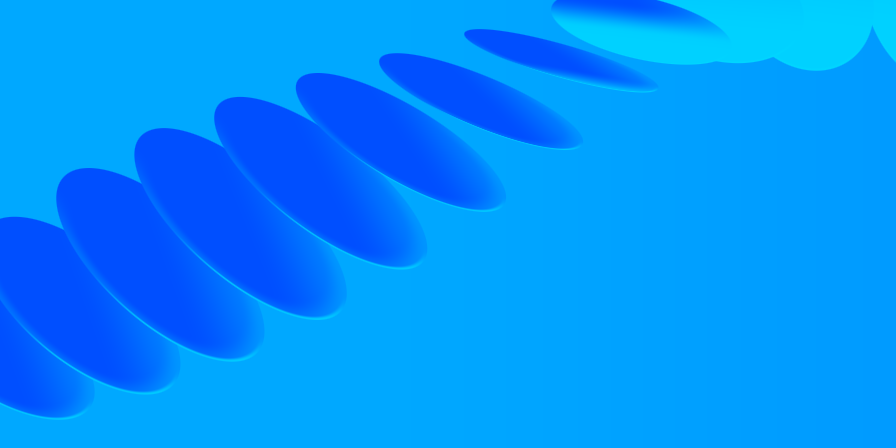
Give the GLSL for this background, as a Shadertoy shader.

```glsl
// A rising chain of tilted blue discs that turn to cyan on a bright azure field.

const int DISC_COUNT = 12;
const int BACK_COUNT = 3;                      // cyan discs stacked behind the chain
const vec2 CHAIN_START = vec2(0.0, 0.2266);    // in canvas heights
const vec2 CHAIN_STEP = vec2(0.179, 0.0911);
const float TURN_RATE = 0.32;                  // spin between neighbours, radians
const float FACE_ON = 2.4;                     // index that faces the viewer most
const float DISC_RADIUS = 0.207;
const float DISC_DEPTH = 0.0677;

const vec3 AZURE = vec3(0.0, 0.66, 1.0);
const vec3 AZURE_SHADE = vec3(0.0, 0.605, 1.0);
const vec3 DEEP_BLUE = vec3(0.0, 0.31, 1.0);
const vec3 SOFT_BLUE = vec3(0.0, 0.53, 1.0);
const vec3 CYAN = vec3(0.0, 0.82, 1.0);
const vec3 RIM_CYAN = vec3(0.0, 0.84, 1.0);

const vec2 SHEEN_DIR = vec2(0.75, 0.66);
const vec2 RIM_DIR = vec2(0.70, -0.71);

vec2 discCenter(float i) {
    vec2 c = CHAIN_START + CHAIN_STEP * i;
    c.y -= 0.0182 * pow(max(i - 7.0, 0.0), 1.75);  // the chain levels off
    c.x += 0.0885 * smoothstep(10.0, 11.0, i);
    return c;
}

vec2 discExtent(float i) {
    float facing = DISC_RADIUS * cos((i - FACE_ON) * TURN_RATE);
    float width = 0.238 - 0.00195 * (i - 3.7) * (i - 3.7);
    return vec2(width, length(vec2(facing, DISC_DEPTH)));
}

// Maps the tilted ellipse to a unit circle: x along its axis, y across.
vec2 discSpace(vec2 p, float i) {
    float skew = mix(0.62 + 0.034 * i, 0.2, smoothstep(6.8, 9.0, i));
    vec2 q = (p - discCenter(i)) / discExtent(i);
    vec2 axes = vec2(q.x - q.y, q.x + q.y) * 0.70711;
    return axes / sqrt(vec2(1.0 + skew, 1.0 - skew));
}

vec3 discColor(vec2 d, float i, vec3 backdrop) {
    float r = length(d);
    float along = dot(d, RIM_DIR);

    // Soft sheen on the upper right, fading into the backdrop at the tip
    vec3 col = mix(DEEP_BLUE, SOFT_BLUE, smoothstep(0.0, 1.15, dot(d, SHEEN_DIR)));
    float halo = smoothstep(0.78, 1.0, r) * smoothstep(0.2, 1.0, d.x + 0.4 * d.y);
    col = mix(col, backdrop, 0.5 * halo);

    // Pale lower left border
    float border = smoothstep(0.82, 1.0, r) * smoothstep(0.2, 0.9, -d.y);
    col = mix(col, SOFT_BLUE, 0.6 * border);

    // Cyan light sweeps over the later discs
    float t = max(i - 6.0, 0.0);
    float sweep = 1.2 - 0.8 * t - 0.08 * t * t;
    vec3 lit = CYAN - vec3(0.0, 0.07, 0.0) * smoothstep(0.5, -1.0, along);
    col = mix(col, lit, smoothstep(sweep, sweep + 0.9, along));

    // Thin bright rim along the bottom
    float rim = smoothstep(0.955, 0.99, r) * smoothstep(0.4, 0.9, along);
    return mix(col, RIM_CYAN, 0.85 * rim);
}

void mainImage(out vec4 fragColor, in vec2 fragCoord) {
    vec2 p = fragCoord / iResolution.y;
    vec2 uv = fragCoord / iResolution.xy;

    // Field, slightly darker toward the right
    vec3 field = mix(AZURE, AZURE_SHADE, smoothstep(0.35, 1.1, uv.x));
    vec3 col = field;

    // Back discs from right to left, then the chain from left to right
    for (int k = 0; k < DISC_COUNT; k++) {
        int index = k < BACK_COUNT ? DISC_COUNT - 1 - k : k - BACK_COUNT;
        float i = float(index);
        vec2 d = discSpace(p, i);
        float r = length(d);
        float cover = clamp(0.5 - (r - 1.0) / max(fwidth(r), 1e-5), 0.0, 1.0);
        col = mix(col, discColor(d, i, field), cover);
    }

    fragColor = vec4(col, 1.0);
}
```
